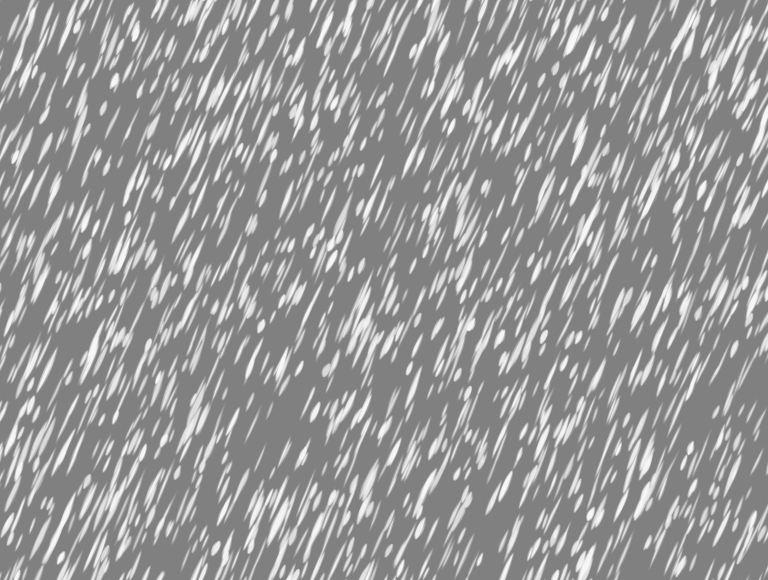
Write a Shadertoy shader that draws this texture.

```glsl
// Slanted, tapered white streaks like driving rain over flat mid grey.

const vec3 BACKGROUND = vec3(0.502);
const vec3 STREAK = vec3(0.97);
const float SLANT = 1.17;               // radians above the horizontal
const vec2 CELL = vec2(0.026, 0.07);    // across, along; in canvas heights
const int LAYERS = 3;

vec3 hash3(vec2 cell, float seed) {
    vec3 p = fract(vec3(cell, seed + cell.x) * vec3(0.1031, 0.1030, 0.0973));
    p += dot(p, p.yxz + 33.33);
    return fract((p.xxy + p.yzz) * p.zyx);
}

float cornerGradient(vec2 corner, vec2 offset) {
    float angle = 6.2832 * hash3(corner, 7.3).x;
    return dot(vec2(cos(angle), sin(angle)), offset);
}

float gradientNoise(vec2 p) {
    vec2 i = floor(p), f = fract(p);
    vec2 u = f * f * f * (f * (f * 6.0 - 15.0) + 10.0);
    vec2 e = vec2(0.0, 1.0);
    float low = mix(cornerGradient(i, f),
                    cornerGradient(i + e.yx, f - e.yx), u.x);
    float high = mix(cornerGradient(i + e.xy, f - e.xy),
                     cornerGradient(i + e.yy, f - e.yy), u.x);
    return mix(low, high, u.y);
}

// Coverage of a spindle: x runs across it, y along it
float spindle(vec2 p, float halfWidth, float halfLength, float skew, float soft) {
    float t = p.y / halfLength;
    if (abs(t) >= 1.0) return 0.0;
    float reach = halfWidth * (1.0 - t * t) * (1.0 - skew * t);
    float tip = clamp(2.0 * reach / soft, 0.0, 1.0);
    return tip * smoothstep(-soft, soft, reach - abs(p.x));
}

// One jittered streak per cell, thinned out by broad noise
float streakLayer(vec2 p, float seed, float bristle, float soft) {
    vec2 home = floor(p / CELL);
    float clear = 1.0;
    for (int j = -1; j <= 1; j++) {
        for (int i = -1; i <= 1; i++) {
            vec2 cell = home + vec2(i, j);
            vec3 place = hash3(cell, seed);
            vec3 size = hash3(cell, seed + 19.7);
            vec3 form = hash3(cell, seed + 43.1);
            vec2 centre = (cell + place.xy) * CELL;
            float density = 0.8 + 0.7 * gradientNoise(centre * 6.0 + 3.7);
            if (place.z > density) continue;

            vec2 d = p - centre;
            d.x += (form.x - 0.5) * 0.12 * d.y;
            float halfWidth = mix(0.0016, 0.0052, size.x * size.x) * bristle;
            float halfLength = mix(0.014, 0.050, size.y * size.y);
            float skew = mix(-0.3, 0.5, form.y);
            float opacity = mix(0.75, 1.0, form.z);
            clear *= 1.0 - opacity * spindle(d, halfWidth, halfLength, skew, soft);
        }
    }
    return clear;
}

void mainImage(out vec4 fragColor, in vec2 fragCoord) {
    vec2 uv = fragCoord / iResolution.y;
    float soft = max(0.0026, 1.0 / iResolution.y);

    // Frame turned so that y follows the streaks
    vec2 along = vec2(cos(SLANT), sin(SLANT));
    vec2 p = vec2(dot(uv, vec2(along.y, -along.x)), dot(uv, along));

    // Slight bend and ragged edges
    float bristle = 1.0 + 0.5 * gradientNoise(p * vec2(260.0, 25.0));
    p.x += 0.0015 * gradientNoise(p * vec2(40.0, 22.0));

    float clear = 1.0;
    for (int k = 0; k < LAYERS; k++) {
        float seed = 11.3 + 57.9 * float(k);
        vec2 shift = CELL * fract(float(k) * vec2(0.37, 0.61));
        clear *= streakLayer(p + shift, seed, bristle, soft);
    }

    fragColor = vec4(mix(STREAK, BACKGROUND, clear), 1.0);
}
```
